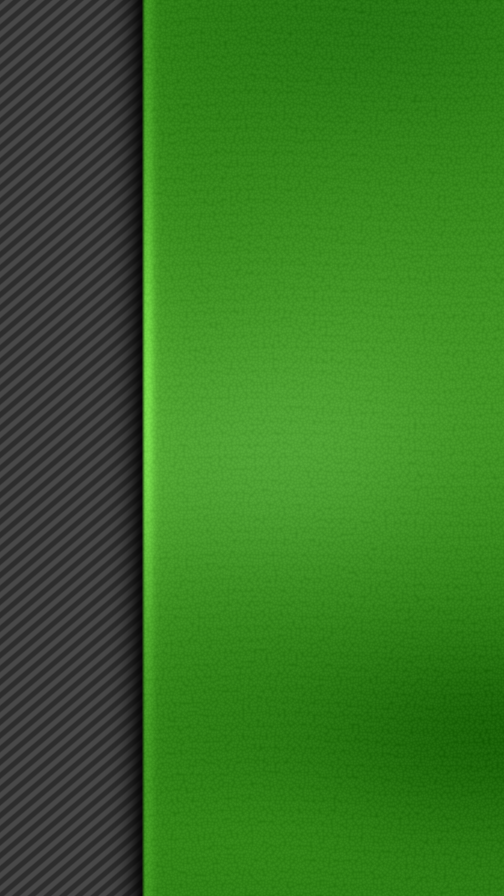
Reproduce this background procedurally as a WebGL 2 fragment shader.

```glsl
#version 300 es
precision highp float;
// A glossy green panel with a bevelled left edge, beside a dark striped strip.
// The panel is a soft glow with cellular grain; the strip is a repeated
// diagonal band, darkened by the shadow that the panel casts on it.
uniform vec2 u_resolution;
out vec4 fragColor;

const float EDGE = 0.2825; // left side of the panel, in canvas widths

vec2 hash2(vec2 cell) {
  vec3 q = fract(cell.xyx * vec3(0.1031, 0.1030, 0.0973));
  q += dot(q, q.yzx + 33.33);
  return fract((q.xx + q.yz) * q.zy);
}

// Distance to the nearest scattered point.
float cellular(vec2 p) {
  vec2 cell = floor(p);
  float nearest = 2.0;
  for (int j = -1; j <= 1; j++) {
    for (int i = -1; i <= 1; i++) {
      vec2 neighbour = cell + vec2(i, j);
      nearest = min(nearest, distance(p, neighbour + hash2(neighbour)));
    }
  }
  return nearest;
}

float glow(vec2 p, vec2 centre, vec2 radius) {
  vec2 d = (p - centre) / radius;
  return exp(-dot(d, d));
}

// Diagonal bands rising to the right, with a shadow near the panel.
vec3 stripedStrip(vec2 p, float pixel) {
  float period = 0.0265;
  float phase = fract((p.y - 0.85 * p.x) / period);
  float soft = max(0.1, 0.7 * pixel / period);
  float band = smoothstep(-soft, soft, 0.25 - abs(phase - 0.5));
  vec3 color = mix(vec3(0.175), vec3(0.285), band);
  float gap = EDGE - p.x;
  return color * (1.0 - 0.85 * exp(-pow(gap / 0.028, 1.4)));
}

vec3 greenPanel(vec2 p, vec2 uv) {
  // Broad light across the middle, tilted up to the right.
  float ridge = uv.y - 0.51 - 0.10 * (uv.x - 0.5);
  float width = ridge > 0.0 ? 0.27 : 0.19;
  float light = exp(-pow(ridge / width, 2.0));
  light *= 1.0 - 0.25 * smoothstep(0.65, 1.0, uv.x);
  vec3 color = mix(vec3(0.170, 0.490, 0.075), vec3(0.275, 0.605, 0.155), light);
  color += vec3(0.035, 0.03, 0.045) * glow(uv, vec2(0.54, 0.49), vec2(0.3, 0.13));

  // Darker lower right and upper right, with a faint lift at the bottom.
  color -= vec3(0.075, 0.11, 0.05) * glow(uv, vec2(1.03, 0.18), vec2(0.4, 0.11));
  color -= vec3(0.03, 0.04, 0.01) * glow(uv, vec2(0.75, 0.98), vec2(0.35, 0.12));
  color += vec3(0.02, 0.03, 0.01) * glow(uv, vec2(0.5, 0.06), vec2(0.3, 0.07));

  // Fine grain and faint woven rows.
  color += 0.07 * (0.5 - cellular(p * 170.0)) * vec3(0.9, 1.0, 0.7);
  color += 0.004 * sin(p.y * 260.0 + 2.0 * sin(p.x * 9.0));

  // Bevel: a wide sheen, a bright rim and a thin dark outline.
  float inset = p.x - EDGE;
  float shine = 0.35 + 0.65 * exp(-pow((uv.y - 0.59) / 0.25, 2.0));
  color += vec3(0.08, 0.10, 0.05) * shine * exp(-inset / 0.032);
  color += vec3(0.13, 0.18, 0.09) * shine * glow(vec2(inset, 0.0), vec2(0.012, 0.0), vec2(0.012, 1.0));
  return color * mix(0.45, 1.0, smoothstep(0.0, 0.006, inset));
}

void main() {
  float pixel = 1.0 / u_resolution.x;
  vec2 uv = gl_FragCoord.xy / u_resolution;
  vec2 p = gl_FragCoord.xy * pixel;
  float panel = smoothstep(-0.7 * pixel, 0.7 * pixel, p.x - EDGE);
  vec3 strip = stripedStrip(vec2(min(p.x, EDGE), p.y), pixel);
  vec3 green = greenPanel(vec2(max(p.x, EDGE), p.y), uv);
  fragColor = vec4(clamp(mix(strip, green, panel), 0.0, 1.0), 1.0);
}
```
